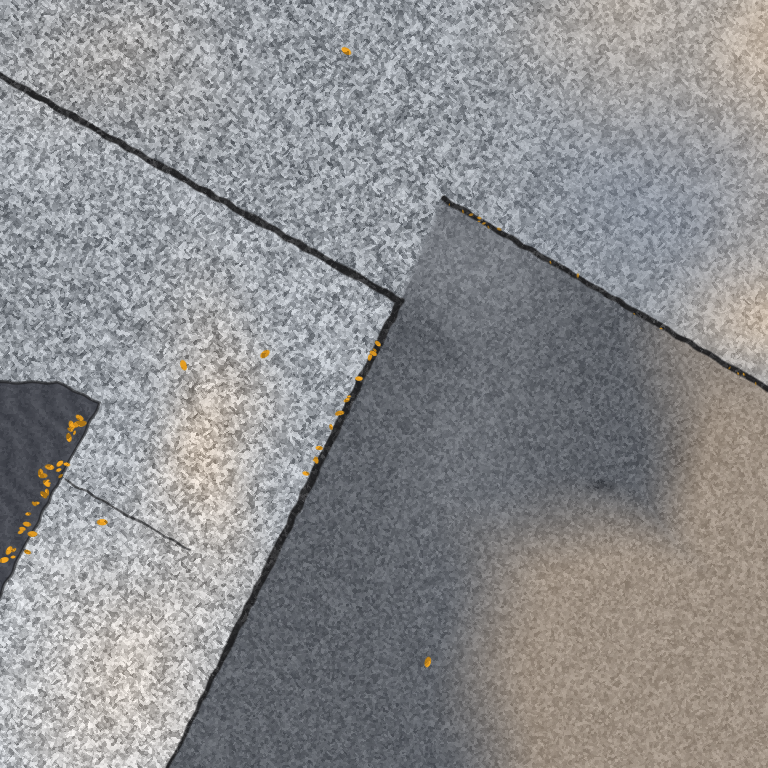
This texture is drawn by a WebGL 1 fragment shader. Its source:

```glsl
precision highp float;
// Speckled granite paving with dark slabs, open joints, soft sunlight and fallen leaves.
uniform vec2 u_resolution;

#define GRAIN 165.0
#define JOINT 0.0042
#define LEAF 0.0060
#define SPECKLE 0.62
#define GRANITE vec3(0.585, 0.605, 0.63)
#define SUNLIT vec3(0.77, 0.71, 0.645)
#define SLAB vec3(0.365, 0.38, 0.405)
#define SLAB_SUN vec3(0.61, 0.56, 0.51)
#define PLATE vec3(0.275, 0.285, 0.315)
#define GAP vec3(0.10, 0.10, 0.105)
#define LEAF_COLOR vec3(0.84, 0.58, 0.13)

vec2 hash2(vec2 p) {
  vec3 q = fract(p.xyx * vec3(0.1031, 0.1030, 0.0973));
  q += dot(q, q.yzx + 33.33);
  return fract((q.xx + q.yz) * q.zy);
}

// Random tone of the nearest cell, 0 to 1
float cellTone(vec2 p) {
  vec2 base = floor(p);
  float nearest = 9.0, tone = 0.0;
  for (int j = -1; j <= 1; j++) {
    for (int i = -1; i <= 1; i++) {
      vec2 id = base + vec2(float(i), float(j));
      vec2 d = id + hash2(id) - p;
      float dist = dot(d, d);
      if (dist < nearest) { nearest = dist; tone = hash2(id + 71.0).x; }
    }
  }
  return tone;
}

float blob(vec2 p, vec2 center, vec2 radius) {
  vec2 d = (p - center) / radius;
  return exp(-dot(d, d));
}

// Signed distance to a line, positive on the right of a to b
float side(vec2 p, vec2 a, vec2 b) {
  vec2 d = normalize(b - a);
  return dot(p - a, vec2(d.y, -d.x));
}

float segment(vec2 p, vec2 a, vec2 b) {
  vec2 d = b - a;
  return length(p - a - d * clamp(dot(p - a, d) / dot(d, d), 0.0, 1.0));
}

float fill(float d, float soft) { return smoothstep(-soft, soft, d); }

float leaf(vec2 p, vec2 center, float turn, float size) {
  vec2 d = p - center;
  d = vec2(d.x * cos(turn) + d.y * sin(turn), d.y * cos(turn) - d.x * sin(turn));
  return fill(size - length(d * vec2(1.0, 1.7)), 0.0014);
}

// Leaves strewn along a stretch from a to b
float leafTrail(vec2 p, vec2 a, vec2 b, float spread, float size, float seed) {
  float mask = 0.0;
  for (int i = 0; i < 16; i++) {
    vec2 h = hash2(vec2(float(i) * 3.0 + 1.0, seed));
    vec2 k = hash2(vec2(seed, float(i) * 5.0 + 2.0));
    vec2 center = mix(a, b, h.x) + (vec2(h.y, k.x) - 0.5) * spread;
    mask = max(mask, leaf(p, center, k.y * 6.3, size * (0.4 + 0.7 * k.x)));
  }
  return mask;
}

void main() {
  vec2 p = gl_FragCoord.xy / u_resolution;
  float aa = 0.8 / u_resolution.y;
  vec2 w = p + 0.012 * sin(p.yx * 23.0 + 1.5 * sin(p * 17.0));
  vec2 r = p + 0.0010 * sin(p.yx * 160.0 + 2.0 * sin(p * 97.0));

  // Corners of the joints
  vec2 cross0 = vec2(0.521, 0.608), slabTop = vec2(0.577, 0.741);
  vec2 slabFoot = vec2(0.219, 0.0), rightEnd = vec2(1.0, 0.494);
  vec2 plateTop = vec2(0.130, 0.475), plateFoot = vec2(0.0, 0.226);

  // Mineral grain in two sizes
  float coarse = cellTone(p * GRAIN + 0.4 * sin(p.yx * 310.0));
  float fine = cellTone(p * GRAIN * 1.75 + 19.0);
  float cluster = cellTone(w * 58.0 + 0.5 * sin(p.yx * 200.0));
  float grain = 0.48 * coarse + 0.38 * fine + 0.14 * cluster - 0.5;
  grain -= 0.16 * smoothstep(0.84, 0.92, coarse * 0.6 + fine * 0.4);

  // Granite with warm patches of light
  float sun = 0.80 * blob(w, vec2(0.275, 0.42), vec2(0.062, 0.15));
  sun += 0.55 * blob(w, vec2(0.16, 0.11), vec2(0.13, 0.16));
  sun += 0.95 * blob(w, vec2(1.03, 0.95), vec2(0.12, 0.22));
  sun += 0.55 * blob(w, vec2(0.80, 0.99), vec2(0.11, 0.13));
  sun += 0.95 * blob(w, vec2(1.0, 0.58), vec2(0.09, 0.085));
  sun += 0.30 * blob(w, vec2(0.15, 0.93), vec2(0.13, 0.10));
  float lowerLeft = 1.0 - smoothstep(-0.01, 0.01, p.y - 0.902 + 0.56 * p.x);
  vec3 granite = mix(GRANITE, SUNLIT, min(sun, 1.0));
  granite += 0.035 * lowerLeft + 0.07 * blob(p, vec2(0.08, 0.1), vec2(0.25, 0.3));
  granite -= vec3(0.06, 0.05, 0.03) * blob(w, vec2(0.86, 0.74), vec2(0.17, 0.14));
  granite -= 0.05 * blob(w, vec2(0.05, 0.62), vec2(0.16, 0.18));
  granite += grain * SPECKLE * mix(1.0, 0.58, smoothstep(0.5, 0.85, p.x));

  // Smooth dark slab, cool in shade and warm in the lower right
  float light = smoothstep(0.56, 0.71, w.x) * (1.0 - smoothstep(0.25, 0.38, w.y));
  light = max(light, smoothstep(0.81, 0.93, w.x) * (1.0 - 0.3 * smoothstep(0.42, 0.56, w.y)));
  vec3 slab = mix(SLAB, SLAB_SUN, light);
  slab += 0.10 * blob(w, vec2(0.61, 0.67), vec2(0.13, 0.09));
  slab += 0.06 * blob(w, vec2(0.62, 0.40), vec2(0.10, 0.22)) * (1.0 - light);
  slab -= 0.05 * blob(w, vec2(0.55, 0.56), vec2(0.06, 0.04));
  slab -= 0.15 * blob(w, vec2(0.785, 0.359), vec2(0.013, 0.008));
  slab -= 0.04 * blob(w, vec2(0.89, 0.42), vec2(0.03, 0.05));
  slab += (0.4 * coarse + 0.6 * fine - 0.5) * 0.20;
  float leftEdge = fill(side(r, slabFoot, cross0), aa);
  float upperEdge = fill(side(p, cross0, slabTop), 0.006) * step(cross0.y, p.y);
  float slabMask = max(leftEdge, upperEdge) * fill(side(p, slabTop, rightEnd), aa);
  vec3 color = mix(granite, slab, slabMask);

  // Small plate at the left border
  float plateD = min(side(r, plateTop, plateFoot), 0.502 - r.y);
  plateD = min(plateD, side(r, vec2(0.075, 0.502), plateTop));
  vec3 plate = PLATE + 0.025 * sin(dot(p, vec2(190.0, 100.0)) + 2.0 * sin(p.y * 70.0));
  plate += (fine - 0.5) * 0.06;
  color = mix(color, plate, fill(plateD, aa));
  color = mix(color, GAP, 0.6 * fill(0.002 - abs(plateD), aa));

  // Open joints and a hairline crack
  float upper = segment(r, vec2(-0.02, 0.913), cross0);
  float right = segment(r, slabTop, rightEnd + vec2(0.02, -0.012));
  float steep = segment(r, cross0, slabFoot) + 0.0025 * (1.0 - smoothstep(0.05, 0.22, p.y));
  float gap = max(fill(JOINT - upper, aa * 1.5), fill(JOINT * 0.85 - right, aa * 1.5));
  gap = max(gap, fill(JOINT * 1.15 - steep, aa * 1.5));
  gap = max(gap, 0.75 * fill(0.0015 - segment(r, vec2(0.085, 0.375), vec2(0.247, 0.284)), aa));
  color = mix(color, GAP + 0.18 * fine * coarse, gap * 0.93);

  // Leaves caught along the edges, then a few loose ones
  float leaves = leafTrail(p, vec2(0.112, 0.47), vec2(0.05, 0.34), 0.022, LEAF, 3.0);
  leaves = max(leaves, leafTrail(p, vec2(0.08, 0.40), vec2(0.01, 0.25), 0.030, LEAF, 8.0));
  leaves = max(leaves, leafTrail(p, vec2(0.495, 0.56), vec2(0.40, 0.38), 0.006, LEAF * 0.8, 14.0));
  leaves = max(leaves, 0.7 * leafTrail(p, slabTop, rightEnd, 0.006, LEAF * 0.55, 21.0));
  for (int i = 0; i < 5; i++) {
    float n = float(i);
    float drop = 0.19 * max(0.0, 1.0 - abs(n - 2.0));
    vec2 center = vec2(0.133 + 0.106 * n, fract(0.32 + 0.2045 * n) - drop);
    leaves = max(leaves, leaf(p, center, n * 1.9, LEAF * 1.15));
  }
  color = mix(color, LEAF_COLOR * (0.75 + 0.4 * coarse), leaves);
  gl_FragColor = vec4(clamp(color, 0.0, 1.0), 1.0);
}
```
